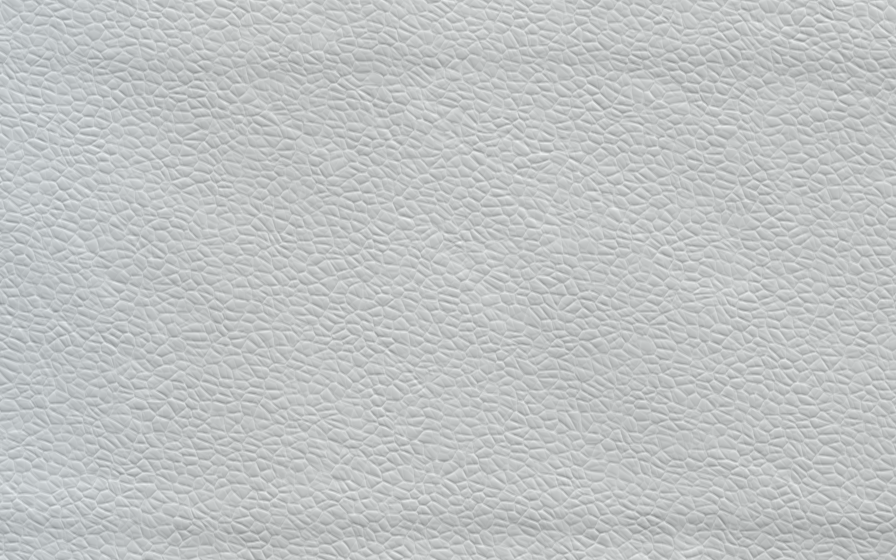
Write a Shadertoy shader that draws this texture.

```glsl
// Pale grey grained leather: two layers of stretched cells form small pillows,
// long slanted wrinkles cut through them, and the height field is lit from above.
// Broad soft folds near the top and bottom vary the overall light.

const vec3 LEATHER = vec3(0.758, 0.769, 0.769);
const vec3 COOL_TINT = vec3(-0.010, 0.0, 0.010);
const vec2 LIGHT_DIR = vec2(0.16, 0.987);
const float LIGHT_STEP = 0.0021;
const float RELIEF = 0.185;

vec2 hash22(vec2 p) {
    vec3 q = fract(p.xyx * vec3(0.1031, 0.1030, 0.0973));
    q += dot(q, q.yzx + 33.33);
    return fract((q.xx + q.yz) * q.zy);
}

float valueNoise(vec2 p) {
    vec2 cell = floor(p);
    vec2 f = fract(p);
    f = f * f * (3.0 - 2.0 * f);
    float low = mix(hash22(cell).x, hash22(cell + vec2(1, 0)).x, f.x);
    float high = mix(hash22(cell + vec2(0, 1)).x, hash22(cell + vec2(1, 1)).x, f.x);
    return mix(low, high, f.y);
}

// Coordinates along and across a direction given by its angle
vec2 alongAxis(vec2 p, float angle) {
    vec2 axis = vec2(cos(angle), sin(angle));
    return vec2(dot(p, axis), dot(p, vec2(-axis.y, axis.x)));
}

// Difference of the two nearest point distances: zero on cell borders
float cellBorder(vec2 p) {
    vec2 base = floor(p);
    float nearest = 9.0;
    float second = 9.0;
    for (int y = -1; y <= 1; y++) {
        for (int x = -1; x <= 1; x++) {
            vec2 cell = base + vec2(x, y);
            float d = length(cell + 0.06 + 0.88 * hash22(cell) - p);
            second = min(second, max(nearest, d));
            nearest = min(nearest, d);
        }
    }
    return second - nearest;
}

// Rounded grains of a given size, separated by creases
float grains(vec2 p, float angle, vec2 size, float steepness) {
    return 1.0 - exp(-steepness * cellBorder(alongAxis(p, angle) / size + 40.0));
}

// Long thin valleys that fade in and out
float wrinkles(vec2 p, float angle, vec2 frequency, float width) {
    vec2 q = alongAxis(p, angle) * frequency + 60.0;
    float valley = 1.0 - smoothstep(0.0, width, abs(valueNoise(q) - 0.5));
    return valley * smoothstep(0.45, 0.75, valueNoise(p * 5.0 + 17.0));
}

float leatherHeight(vec2 p) {
    vec2 bend = vec2(valueNoise(p * 22.0 + 5.0), valueNoise(p * 22.0 + 31.0)) - 0.5;
    vec2 q = p + 0.012 * bend;
    float depth = 0.55 + 0.45 * valueNoise(p * 28.0 + 90.0);
    float h = depth * grains(q, -0.32, vec2(0.027, 0.0175), 4.0);
    h += 0.28 * grains(q, -0.75, vec2(0.021, 0.013), 3.5);
    h -= 0.40 * wrinkles(q, -0.85, vec2(3.0, 15.0), 0.075);
    h -= 0.35 * wrinkles(q + 3.0, -0.42, vec2(4.0, 19.0), 0.09);
    return h;
}

// Shading offset from slope toward the light, plus pale worn crease lines
float reliefLight(vec2 p) {
    float below = leatherHeight(p - LIGHT_DIR * LIGHT_STEP);
    float above = leatherHeight(p + LIGHT_DIR * LIGHT_STEP);
    float slope = below - above;
    float crease = 0.62 - 0.5 * (below + above);
    return RELIEF * slope * (slope > 0.0 ? 0.92 : 1.1) + 0.035 * crease;
}

float band(float y, float center, float width) {
    float d = (y - center) / width;
    return exp(-d * d);
}

// Broad folds and gentle unevenness of the hide
float foldLight(vec2 p) {
    float sway = 0.03 * (valueNoise(vec2(p.x * 2.5, 7.0)) - 0.5);
    float y = p.y + sway;
    float light = 0.016 * smoothstep(0.88, 0.95, y);
    light -= 0.020 * band(y, 0.885, 0.018);
    light -= 0.038 * band(y, 0.055, 0.022);
    light += 0.012 * band(y, 0.12, 0.04);
    light += 0.030 * (valueNoise(alongAxis(p, -0.6) * vec2(3.0, 7.0) + 20.0) - 0.5);
    return light - 0.014 * smoothstep(0.9, 1.6, p.x) * (1.0 - p.y);
}

void mainImage(out vec4 fragColor, in vec2 fragCoord) {
    // Four samples per pixel keep the fine creases smooth
    float relief = 0.0;
    for (int i = 0; i < 4; i++) {
        vec2 offset = 0.5 * vec2(i & 1, i >> 1) - 0.25;
        relief += 0.25 * reliefLight((fragCoord + offset) / iResolution.y);
    }

    vec2 p = fragCoord / iResolution.y;
    float coolness = 1.0 - smoothstep(0.0, 0.5, p.x);
    vec3 color = LEATHER + COOL_TINT * coolness + relief + foldLight(p);
    fragColor = vec4(clamp(color, 0.0, 1.0), 1.0);
}
```
